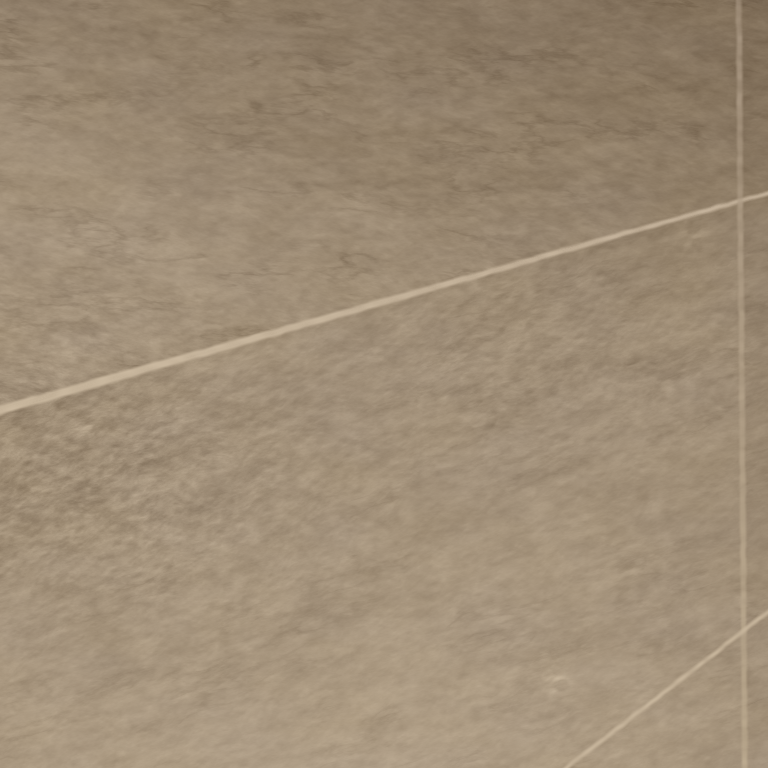
This texture is drawn by a Shadertoy shader. Its source:

```glsl
float hash(vec2 p) {
    return fract(sin(dot(p, vec2(127.1, 311.7))) * 43758.5453);
}

float noise(vec2 p) {
    vec2 i = floor(p), f = fract(p);
    f = f * f * (3.0 - 2.0 * f);
    return mix(mix(hash(i), hash(i + vec2(1, 0)), f.x),
               mix(hash(i + vec2(0, 1)), hash(i + vec2(1, 1)), f.x), f.y);
}

// Layered noise centred on zero
float fbm(vec2 p) {
    float sum = 0.0, amp = 0.5;
    for (int i = 0; i < 5; i++) {
        sum += amp * (noise(p) - 0.5);
        p = mat2(1.92, 0.4, -0.4, 1.92) * p + 17.3;
        amp *= 0.58;
    }
    return sum;
}

vec2 rotate(vec2 p, float a) {
    return vec2(cos(a) * p.x + sin(a) * p.y, cos(a) * p.y - sin(a) * p.x);
}

float blob(vec2 p, vec2 centre, vec2 radius) {
    vec2 q = (p - centre) / radius;
    return exp(-dot(q, q));
}

// Signed distance to the line through a and b
float lineDistance(vec2 p, vec2 a, vec2 b) {
    vec2 d = normalize(b - a);
    return dot(p - a, vec2(-d.y, d.x));
}

float seam(float dist, float halfWidth) {
    float soft = max(0.0026, 0.8 / iResolution.y);
    return 1.0 - smoothstep(halfWidth - soft, halfWidth + soft, abs(dist));
}

// Short dark fleck broken up by the grain
float vein(vec2 p, vec2 centre, vec2 radius, float slope) {
    p.y -= slope * (p.x - centre.x) + 0.03 * fbm(vec2(p.x * 14.0, centre.y * 90.0));
    return blob(p, centre, radius) * noise(p * vec2(40.0, 15.0));
}

void mainImage(out vec4 fragColor, in vec2 fragCoord) {
    vec2 uv = fragCoord / iResolution.xy;
    float mainSeam = lineDistance(uv, vec2(0.0, 0.466), vec2(1.0, 0.7487));
    float sideSeam = lineDistance(uv, vec2(0.970, 0.0), vec2(0.962, 1.0));
    float lowSeam = lineDistance(uv, vec2(0.737, 0.0), vec2(1.0, 0.203));
    float upper = smoothstep(-0.003, 0.003, mainSeam);

    // Broad light falling off toward the upper right
    float tone = mix(0.046, 0.008, smoothstep(0.0, 0.5, uv.y));
    tone -= 0.07 * smoothstep(0.55, 1.05, uv.y);
    tone -= 0.055 * uv.x * smoothstep(0.35, 1.0, uv.y);
    tone += 0.025 * blob(uv, vec2(0.05, 0.75), vec2(0.3, 0.25));
    tone -= 0.024 * smoothstep(0.65, 1.0, uv.x) * (1.0 - uv.y);
    tone -= 0.018 * smoothstep(0.003, -0.003, sideSeam);

    // Stone grain, running differently on each slab
    vec2 grain = rotate(uv, mix(0.32, -0.06, upper));
    grain += 0.006 * vec2(noise(uv * 23.0), noise(uv * 23.0 + 40.0));
    float rough = blob(uv, vec2(0.1, 0.4), vec2(0.26, 0.16));
    rough += 0.4 * blob(uv, vec2(0.72, 0.54), vec2(0.25, 0.12));
    tone -= 0.017 * rough;
    tone += 0.025 * fbm(grain * vec2(6.0, 13.0) + 3.0);
    tone += 0.075 * fbm(grain * vec2(22.0, 55.0));
    tone += (0.075 + 0.12 * rough) * fbm(grain * vec2(75.0, 150.0) + 9.0);

    // Fine dark cracks
    float ridge = 1.0 - abs(fbm(grain * vec2(16.0, 55.0) + 21.0)) * 9.0;
    float patches = smoothstep(0.42, 0.8, noise(grain * vec2(14.0, 34.0) + 5.0));
    tone -= 0.045 * max(ridge, 0.0) * patches * mix(0.6, 1.0, upper);
    tone -= 0.055 * vein(uv, vec2(0.45, 0.764), vec2(0.14, 0.004), 0.0);
    tone -= 0.06 * vein(uv, vec2(0.68, 0.760), vec2(0.13, 0.005), 0.02);
    tone -= 0.04 * vein(uv, vec2(0.44, 0.945), vec2(0.12, 0.004), -0.12);
    tone -= 0.04 * vein(uv, vec2(0.78, 0.875), vec2(0.1, 0.005), 0.1);
    tone -= 0.04 * vein(uv, vec2(0.13, 0.965), vec2(0.09, 0.005), -0.05);

    // Dark pits and pale scuffs
    float pit = smoothstep(0.3, 0.75, noise(grain * vec2(60.0, 130.0)));
    tone -= 0.09 * pit * (blob(uv, vec2(0.83, 0.52), vec2(0.03, 0.016))
          + 0.6 * blob(uv, vec2(0.64, 0.45), vec2(0.03, 0.013))
          + 0.7 * blob(uv, vec2(0.34, 0.86), vec2(0.025, 0.013)));
    tone += 0.13 * pit * (blob(uv, vec2(0.725, 0.11), vec2(0.018, 0.011))
          + 0.5 * blob(uv, vec2(0.905, 0.69), vec2(0.025, 0.016))
          + 0.7 * blob(uv, vec2(0.12, 0.44), vec2(0.02, 0.012)));

    vec3 colour = vec3(0.628, 0.559, 0.47) + tone * vec3(1.0, 1.0, 0.95);
    colour += vec3(0.006, 0.002, -0.014) * fbm(uv * vec2(9.0, 16.0) + 60.0);

    // Pale worn seams between slabs
    float wear = noise(uv * vec2(60.0, 120.0));
    float wobble = 0.0014 * (noise(uv * 75.0) - 0.5);
    colour -= 0.015 * exp(-abs(mainSeam + 0.009) * 180.0);
    colour = mix(colour, mix(vec3(0.80, 0.73, 0.63), vec3(0.77, 0.70, 0.61), uv.x),
                 seam(mainSeam + wobble, mix(0.0056, 0.0026, uv.x)) * (0.75 + 0.25 * wear));
    colour = mix(colour, mix(vec3(0.75, 0.68, 0.57), vec3(0.66, 0.59, 0.51), uv.y),
                 seam(sideSeam + wobble, 0.0036) * (0.5 + 0.4 * wear));
    colour = mix(colour, vec3(0.79, 0.72, 0.62),
                 seam(lowSeam + wobble, 0.0027) * (0.65 + 0.35 * wear));

    fragColor = vec4(colour, 1.0);
}
```
